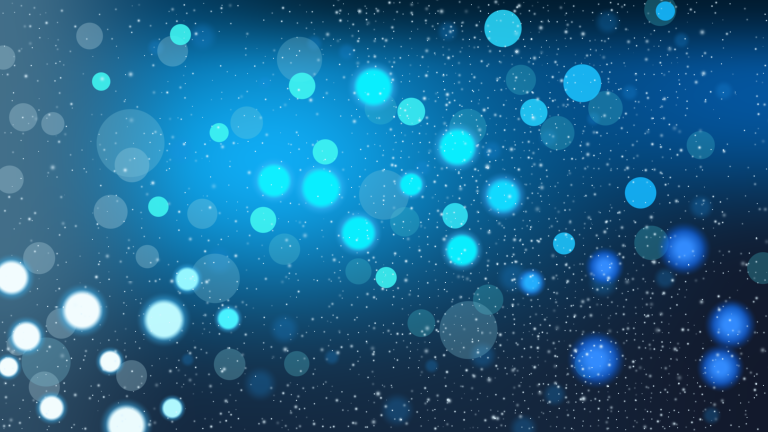
Write a Shadertoy shader that draws this background.

```glsl
// Blue night bokeh: a smooth backdrop of blended glows carries translucent discs,
// flat bright discs and glowing orbs whose tint runs from white to cyan to blue.
// Fine snow-like specks, scattered on jittered grids, lie on top.

#define HAZE_COUNT 34
#define VEIL_COUNT 34
#define LARGE_COUNT 6
#define BRIGHT_COUNT 16
#define ORB_COUNT 25
#define SPECK_LAYERS 4
#define VEIL_ALPHA 0.30
#define SPECK_GAIN 0.85
#define GOLDEN 0.618034

float hash(vec2 p) {
    vec3 q = fract(vec3(p.xyx) * 0.1031);
    q += dot(q, q.yzx + 33.33);
    return fract((q.x + q.y) * q.z);
}

float disc(vec2 p, vec2 centre, float radius, float soft) {
    return 1.0 - smoothstep(radius - soft, radius + soft, length(p - centre));
}

float glow(vec2 u, vec2 centre, vec2 size) {
    vec2 d = (u - centre) / size;
    return exp(-dot(d, d));
}

// Even spread along x, golden-ratio steps in y, both jittered; result in 0..1
vec2 scatter(float i, float count, float seed) {
    float x = (i + 0.5 + 1.6 * (hash(vec2(i, seed)) - 0.5)) / count;
    float y = fract(i * GOLDEN + seed * 0.37 + 0.25 * hash(vec2(seed, i + 9.0)));
    return vec2(clamp(x, 0.0, 1.0), y);
}

vec3 backdrop(vec2 u) {
    vec3 col = mix(vec3(0.08, 0.15, 0.24), vec3(0.01, 0.25, 0.43), smoothstep(0.1, 0.72, u.y));
    float corner = smoothstep(0.62, 1.0, u.x) * smoothstep(0.72, 0.35, u.y);
    col = mix(col, vec3(0.07, 0.09, 0.16), 0.85 * corner);
    col = mix(col, vec3(0.06, 0.67, 0.95), glow(u, vec2(0.35, 0.63), vec2(0.28, 0.32)));
    col = mix(col, vec3(0.02, 0.36, 0.68), 0.75 * glow(u, vec2(1.0, 0.78), vec2(0.25, 0.17)));
    float mist = smoothstep(0.27, 0.0, u.x) * mix(0.5, 0.95, smoothstep(0.0, 0.45, u.y));
    col = mix(col, vec3(0.27, 0.44, 0.54), mist);
    float lid = smoothstep(0.82, 1.02, u.y) * smoothstep(0.0, 0.5, u.x);
    return col * (1.0 - 0.6 * lid);
}

// Height of the orb band along the width: low left, high middle, low right
float bandHeight(float x) {
    return 0.21 + 0.40 * smoothstep(0.22, 0.5, x) - 0.30 * smoothstep(0.64, 0.8, x);
}

float specks(vec2 p, vec2 u) {
    float sum = 0.0;
    float drift = u.x - 0.72 + 0.16 * (u.y - 0.4);
    float density = 0.22 + 0.5 * exp(-drift * drift / 0.035) + 0.14 * smoothstep(0.5, 0.2, u.y);
    for (int k = 0; k < SPECK_LAYERS; k++) {
        float layer = float(k);
        float cell = 0.020 + 0.011 * layer;
        vec2 q = p / cell + 17.0 * layer;
        vec2 id = floor(q);
        vec2 spot = 0.25 + 0.5 * vec2(hash(id + 3.1), hash(id + 71.7));
        float size = (0.0015 + 0.0007 * layer) * (0.7 + 0.6 * hash(id + 23.0));
        float d = length(fract(q) - spot) * cell / size;
        float shown = step(hash(id + 47.0), density * (1.0 - 0.17 * layer));
        sum += shown * exp(-0.8 * d * d) * mix(0.2, 1.0, hash(id + 91.0));
    }
    return min(sum, 1.0);
}

void mainImage(out vec4 fragColor, in vec2 fragCoord) {
    vec2 u = fragCoord / iResolution.xy;
    vec2 p = fragCoord / iResolution.y;
    vec2 wide = vec2(iResolution.x / iResolution.y, 1.0);
    float edge = 0.8 / iResolution.y;
    vec3 col = backdrop(u);

    // Faint blurred spots
    for (int i = 0; i < HAZE_COUNT; i++) {
        vec2 c = scatter(float(i), float(HAZE_COUNT), 5.0);
        c.x = mix(0.2, 0.98, c.x);
        float r = 0.012 + 0.018 * hash(vec2(i, 51));
        col = mix(col, vec3(0.10, 0.56, 0.90), 0.26 * disc(p, c * wide, r, r * 0.5));
    }

    // Translucent discs, pale on the left and teal on the right
    for (int i = 0; i < VEIL_COUNT; i++) {
        vec2 c = scatter(float(i), float(VEIL_COUNT), 2.0);
        c = vec2(pow(c.x, 1.6), 0.1 + 0.88 * c.y);
        float r = 0.025 + 0.014 * hash(vec2(i, 52)) + 0.008 * c.x;
        vec3 tint = mix(vec3(0.76, 0.88, 0.92), vec3(0.25, 0.76, 0.82), smoothstep(0.1, 0.5, c.x));
        col = mix(col, tint, VEIL_ALPHA * disc(p, c * wide, r, edge));
    }
    for (int i = 0; i < LARGE_COUNT; i++) {
        vec2 c = vec2(0.06 + 0.11 * float(i), 0.08 + 0.82 * fract(float(i) * GOLDEN + 0.1));
        float r = 0.052 + 0.033 * hash(vec2(i, 53));
        col = mix(col, vec3(0.50, 0.78, 0.86), VEIL_ALPHA * disc(p, c * wide, r, edge));
    }

    // Glowing orbs with a solid core and a soft rim
    for (int i = 0; i < ORB_COUNT; i++) {
        vec2 c = scatter(float(i), float(ORB_COUNT), 3.0);
        c.x = pow(c.x, 1.35);
        c.y = bandHeight(c.x) + 0.42 * (c.y - 0.5);
        float r = 0.022 + 0.026 * hash(vec2(i, 54));
        float cyan = smoothstep(0.14, 0.38, c.x), blue = smoothstep(0.62, 0.74, c.x);
        vec3 core = mix(mix(vec3(0.97, 1.0, 1.0), vec3(0.03, 0.94, 1.0), cyan), vec3(0.2, 0.55, 1.0), blue);
        vec3 rim = mix(vec3(0.25, 0.75, 1.0), vec3(0.05, 0.4, 0.95), blue);
        float d = length(p - c * wide) / r;
        col = mix(col, rim, 0.65 * smoothstep(1.5, 0.8, d));
        col = mix(col, core, 0.97 * smoothstep(1.15, mix(0.8, 0.25, blue), d));
    }

    // Flat bright discs
    for (int i = 0; i < BRIGHT_COUNT; i++) {
        vec2 c = scatter(float(i), float(BRIGHT_COUNT), 7.0);
        c = vec2(0.1 + 0.82 * c.x, 0.33 + 0.65 * c.y);
        float r = 0.021 + 0.023 * hash(vec2(i, 55)) * smoothstep(0.1, 0.6, c.x);
        vec3 tint = mix(vec3(0.25, 0.97, 0.95), vec3(0.08, 0.72, 1.0), smoothstep(0.45, 0.85, c.x));
        col = mix(col, tint, 0.88 * disc(p, c * wide, r, edge));
    }

    col = mix(col, vec3(0.88, 0.96, 1.0), SPECK_GAIN * specks(p, u));
    fragColor = vec4(col, 1.0);
}
```
